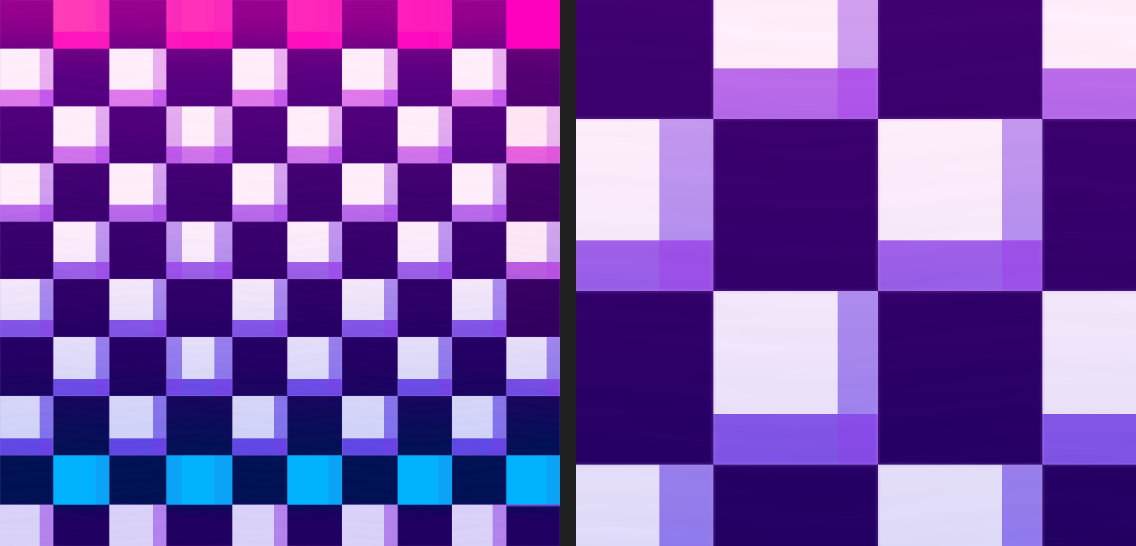
Left: the whole. Right: its middle third, enlarged.
Reproduce this pattern procedurally as a Shadertoy shader.

```glsl
const float columnEdges[11] = float[11](0.0, 0.095, 0.195, 0.297, 0.415, 0.513, 0.611, 0.710, 0.807, 0.904, 1.0);
const float rowEdges[11] = float[11](0.0, 0.089, 0.195, 0.299, 0.406, 0.511, 0.617, 0.725, 0.834, 0.924, 1.0);

// Dark squares: magenta through violet to navy, violet again at the foot
vec3 darkColor(vec2 p) {
    vec3 c = mix(vec3(0.60, 0.0, 0.56), vec3(0.34, 0.0, 0.50), smoothstep(0.0, 0.16, p.y));
    c = mix(c, vec3(0.23, 0.0, 0.43), smoothstep(0.12, 0.42, p.y));
    c = mix(c, vec3(0.14, 0.0, 0.39), smoothstep(0.38, 0.68, p.y));
    c = mix(c, vec3(0.0, 0.07, 0.33), smoothstep(0.64, 0.86, p.y));
    return mix(c, vec3(0.12, 0.0, 0.38), smoothstep(0.91, 0.95, p.y));
}

// p runs from the upper left corner
vec3 checker(vec2 p) {
    p = clamp(p, 0.0, 0.9999);
    int col = 0, row = 0;
    for (int i = 1; i < 10; i++) {
        col += int(p.x >= columnEdges[i]);
        row += int(p.y >= rowEdges[i]);
    }
    vec2 fromStart = p - vec2(columnEdges[col], rowEdges[row]);
    vec2 toEnd = vec2(columnEdges[col + 1], rowEdges[row + 1]) - p;
    vec2 nearest = min(fromStart, toEnd);
    float seam = 1.0 - smoothstep(0.0, 0.0022, min(nearest.x, nearest.y));
    float streak = 0.006 * sin(p.y * 310.0 + 2.0 * sin(p.x * 23.0)) * sin(p.y * 117.0 + p.x * 9.0);
    bool lastColumn = col == 9;

    if ((col + row) % 2 == 0) {
        vec3 c = darkColor(p);
        if (lastColumn) c = mix(c, vec3(0.28, 0.0, 0.32), 0.3 * (1.0 - smoothstep(0.6, 0.8, p.y)));
        if (lastColumn && row == 9) c = mix(c, vec3(0.50, 0.20, 0.75), 1.0 - smoothstep(0.002, 0.005, fromStart.y));
        return mix(c, vec3(0.55, 0.35, 0.75), 0.22 * seam) + streak;
    }

    // Side bands; the wide column has one on each side
    bool side = toEnd.x < (col == 3 ? 0.032 : 0.024) || (col == 3 && fromStart.x < 0.028);
    bool foot = toEnd.y < 0.031;

    // Accent rows
    if (row == 0) {
        vec3 pink = mix(vec3(1.0, 0.26, 0.72), vec3(1.0, 0.06, 0.74), p.x);
        if (foot) pink = mix(pink, vec3(1.0, 0.0, 0.75), 0.65);
        if (side) pink = mix(pink, vec3(0.96, 0.12, 0.74), 0.35);
        return lastColumn ? vec3(1.0, 0.0, 0.75) : pink;
    }
    if (row == 8) return side ? vec3(0.04, 0.64, 0.96) : vec3(0.0, 0.70, 1.0);

    // Pale tiles with lilac bands
    float cool = smoothstep(0.1, 0.85, p.y);
    vec3 c = mix(vec3(1.0, 0.93, 0.98), vec3(0.81, 0.82, 0.97), smoothstep(0.35, 0.85, p.y));
    if (side) c = mix(vec3(0.92, 0.68, 0.94), vec3(0.50, 0.44, 0.92), cool);
    if (row == 9) return (side ? vec3(0.70, 0.51, 0.93) : vec3(0.85, 0.82, 0.97)) + streak;
    if (foot) {
        c = mix(vec3(0.89, 0.48, 0.92), vec3(0.37, 0.28, 0.89), cool);
        if (side) c = mix(c, vec3(0.62, 0.16, 0.93), 0.4 * (1.0 - 0.6 * cool));
        if (lastColumn) c = mix(c, vec3(0.96, 0.33, 0.82), 0.7 * (1.0 - cool));
    } else if (lastColumn) {
        c = mix(c, vec3(1.0, 0.84, 0.92), 0.4 * (1.0 - cool));
    }
    return mix(c, vec3(0.72, 0.55, 0.85), 0.2 * seam) + streak;
}

void mainImage(out vec4 fragColor, in vec2 fragCoord) {
    // Average a 3 by 3 grid of samples for smooth edges
    vec3 sum = vec3(0.0);
    for (int i = 0; i < 9; i++) {
        vec2 offset = (vec2(i % 3, i / 3) - 1.0) / 3.0;
        vec2 uv = (fragCoord + offset) / iResolution.xy;
        sum += checker(vec2(uv.x, 1.0 - uv.y));
    }
    fragColor = vec4(sum / 9.0, 1.0);
}
```
